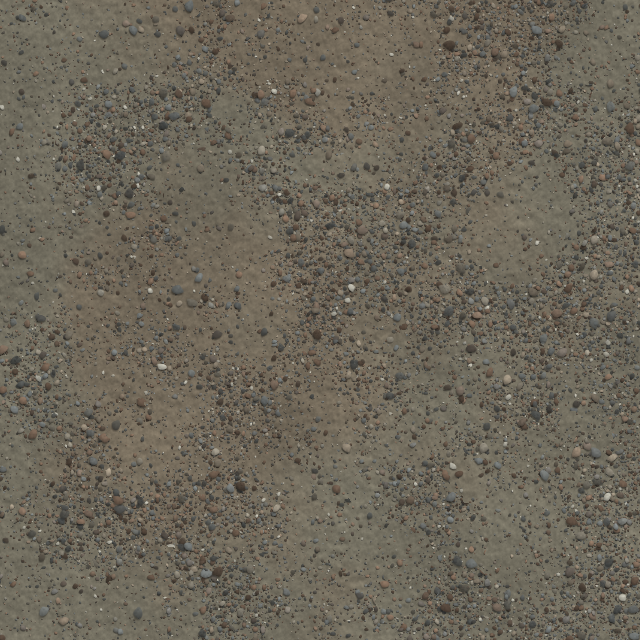
Write a WebGL 1 fragment shader that draws this texture.

```glsl
precision highp float;

uniform vec2 u_resolution;

#define LAYERS 5
#define COARSE_CELLS 52.0
#define LAYER_STEP 1.42
#define PATCH_SCALE 6.5
#define SPARSE 0.13
#define CROWDED 0.84
#define RELIEF 0.30
#define GRAIN 0.17
#define SHADOW 0.42
#define LIGHT vec2(0.35, 0.94)

const vec3 OLIVE_SOIL = vec3(0.450, 0.434, 0.378);
const vec3 BROWN_SOIL = vec3(0.458, 0.420, 0.358);
const vec3 SLATE = vec3(0.405, 0.420, 0.415);
const vec3 RUST = vec3(0.450, 0.375, 0.315);
const vec3 SAND = vec3(0.530, 0.500, 0.440);
const vec3 QUARTZ = vec3(0.700, 0.690, 0.640);

vec3 hash3(vec2 p) {
  vec3 q = fract(p.xyx * vec3(0.1031, 0.1030, 0.0973));
  q += dot(q, q.yxz + 33.33);
  return fract((q.xxy + q.yzz) * q.zyx);
}

float noise(vec2 p) {
  vec2 i = floor(p);
  vec2 f = fract(p);
  f = f * f * (3.0 - 2.0 * f);
  float low = mix(hash3(i).x, hash3(i + vec2(1.0, 0.0)).x, f.x);
  float high = mix(hash3(i + vec2(0.0, 1.0)).x, hash3(i + 1.0).x, f.x);
  return mix(low, high, f.y);
}

float fbm(vec2 p) {
  float sum = 0.0;
  float amp = 0.5;
  for (int i = 0; i < 4; i++) {
    sum += amp * noise(p);
    p = mat2(1.6, 1.2, -1.2, 1.6) * p + 17.3;
    amp *= 0.5;
  }
  return sum / 0.9375;
}

// Rounded, slightly bent stone: 0 at the centre, 1 at the rim
float stoneRim(vec2 p, vec3 shape) {
  float angle = shape.x * 6.2832;
  float c = cos(angle);
  float s = sin(angle);
  p = mat2(c, -s, s, c) * p;
  p.y /= mix(0.62, 0.98, shape.y);
  p.x += (shape.z - 0.5) * (0.7 * p.y * p.y + 0.5 * p.y);
  p = pow(abs(p), vec2(2.5));
  return pow(p.x + p.y + 1e-6, 0.4);
}

vec3 stoneColour(vec3 pick) {
  vec3 colour = mix(SLATE, RUST, smoothstep(0.35, 0.75, pick.x));
  colour = mix(colour, SAND, smoothstep(0.62, 0.85, pick.z) * 0.8);
  colour *= mix(0.58, 1.20, pick.y);
  return mix(colour, QUARTZ, step(0.972, pick.z));
}

vec3 soil(vec2 uv) {
  float tint = smoothstep(0.35, 0.65, fbm(uv * 4.0 + 31.0));
  vec3 colour = mix(OLIVE_SOIL, BROWN_SOIL, tint);
  colour *= 0.90 + 0.20 * fbm(uv * 9.0 + 5.0);
  vec2 p = uv * 85.0;
  float slope = fbm(p) - fbm(p + LIGHT * 0.45);
  float grain = 0.6 * noise(uv * 240.0) + 0.4 * noise(uv * 470.0 + 9.0) - 0.5;
  return colour * (1.0 + RELIEF * slope + GRAIN * grain);
}

// One scattered layer of stones, each with a soft cast shadow
vec3 addStones(vec3 colour, vec2 uv, float cells, float crowding, float seed) {
  vec2 p = uv * cells;
  vec2 home = floor(p);
  float pixel = cells / u_resolution.y;
  for (int y = -1; y <= 1; y++) {
    for (int x = -1; x <= 1; x++) {
      vec2 cell = home + vec2(float(x), float(y)) + seed;
      vec3 place = hash3(cell);
      vec3 shape = hash3(cell + 211.7);
      vec3 pick = hash3(cell + 437.3);
      float present = step(place.z, crowding);
      float radius = mix(0.20, 0.42, shape.z * shape.z);
      vec2 offset = p - (cell - seed + 0.15 + 0.7 * place.xy);
      float rim = stoneRim(offset / radius, shape);
      float shade = stoneRim((offset + LIGHT * radius * 0.38) / radius, shape);
      float exposed = present * mix(0.55, 1.0, smoothstep(0.0, 0.5, pick.x * pick.y + 0.2));
      colour *= 1.0 - SHADOW * exposed * (1.0 - smoothstep(0.65, 1.3, shade));
      float facing = dot(offset / radius, LIGHT);
      vec3 stone = stoneColour(pick) * (1.02 + 0.20 * facing - 0.12 * rim * rim);
      stone *= 0.93 + 0.14 * noise(uv * 380.0 + seed);
      float edge = pixel / radius * 0.75;
      float cover = 1.0 - smoothstep(1.0 - edge, 1.0 + edge, rim);
      colour = mix(colour, stone, cover * exposed);
    }
  }
  return colour;
}

void main() {
  vec2 uv = gl_FragCoord.xy / u_resolution.y;
  vec3 colour = soil(uv);

  // Gravel gathers in ragged patches, finest stones lying lowest
  float gravel = 0.65 * fbm(uv * PATCH_SCALE + 3.7) + 0.35 * fbm(uv * 19.0 + 8.1);
  float crowding = mix(SPARSE, CROWDED, smoothstep(0.40, 0.62, gravel));
  for (int i = 0; i < LAYERS; i++) {
    float level = float(LAYERS - 1 - i);
    float cells = COARSE_CELLS * pow(LAYER_STEP, level);
    float share = mix(0.50, 0.80, level / float(LAYERS - 1));
    colour = addStones(colour, uv + level * 0.137, cells, crowding * share, level * 59.0);
  }
  gl_FragColor = vec4(colour, 1.0);
}
```
